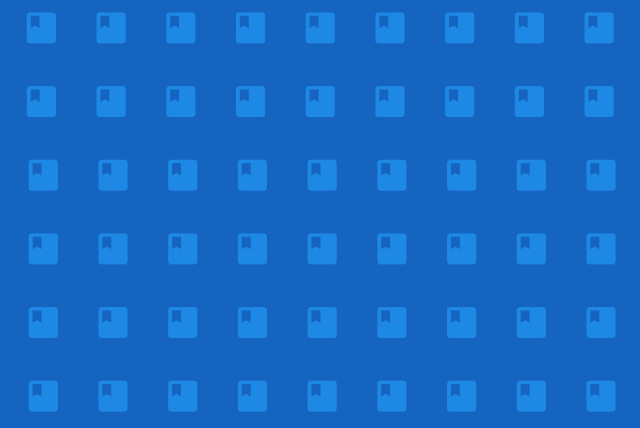
Write a WebGL 2 fragment shader that draws this pattern.

```glsl
#version 300 es
precision highp float;
// Flat rounded books, each with a swallowtail ribbon cut out of its cover, on a
// 9 by 6 grid. One cell is folded over the canvas and drawn with distance
// functions; the top two rows sit slightly to the left of the others.

uniform vec2 u_resolution;
out vec4 fragColor;

// Colours
const vec3 BACKGROUND = vec3(0.084, 0.396, 0.753);
const vec3 COVER      = vec3(0.118, 0.534, 0.898);

// Lengths in canvas heights, y measured down from the top edge
const float ASPECT       = 1.5;
const vec2  PITCH        = vec2(0.1634, 0.1721);
const vec2  FIRST_CENTRE = vec2(0.0970, 0.0652);
const float ROW_SHIFT    = 0.0045;   // rightward step of the lower rows
const float SHIFTED_FROM = 2.0;      // first row that is shifted
const vec2  BOOK_HALF    = vec2(0.0341, 0.0361);
const float BOOK_RADIUS  = 0.0075;
const vec2  RIBBON_TOP   = vec2(-0.0146, -0.0283);
const float RIBBON_HALF  = 0.0105;
const float RIBBON_LEN   = 0.0287;
const float NOTCH_DEPTH  = 0.0056;

float roundedBox(vec2 p, vec2 halfSize, float radius) {
  vec2 q = abs(p) - halfSize + radius;
  return length(max(q, 0.0)) + min(max(q.x, q.y), 0.0) - radius;
}

// Hanging strip with a V notch in its lower end; p is relative to its top centre
float ribbon(vec2 p) {
  float x = abs(p.x);
  float slope = NOTCH_DEPTH / RIBBON_HALF;
  float tail = (p.y - RIBBON_LEN + NOTCH_DEPTH - slope * x) / length(vec2(1.0, slope));
  return max(max(x - RIBBON_HALF, -p.y), tail);
}

float coverage(float dist, float pixel) {
  return clamp(0.5 - dist / pixel, 0.0, 1.0);
}

void main() {
  vec2 uv = gl_FragCoord.xy / u_resolution;
  vec2 p = vec2(uv.x * ASPECT, 1.0 - uv.y) - FIRST_CENTRE;
  float pixel = 1.0 / u_resolution.y;

  // Fold into one cell centred on its book
  float row = floor(p.y / PITCH.y + 0.5);
  p.x -= ROW_SHIFT * step(SHIFTED_FROM - 0.5, row);
  vec2 cell = (fract(p / PITCH + 0.5) - 0.5) * PITCH;

  // Cover with the ribbon removed
  float book = coverage(roundedBox(cell, BOOK_HALF, BOOK_RADIUS), pixel);
  float cut = coverage(ribbon(cell - RIBBON_TOP), pixel);
  fragColor = vec4(mix(BACKGROUND, COVER, book * (1.0 - cut)), 1.0);
}
```
